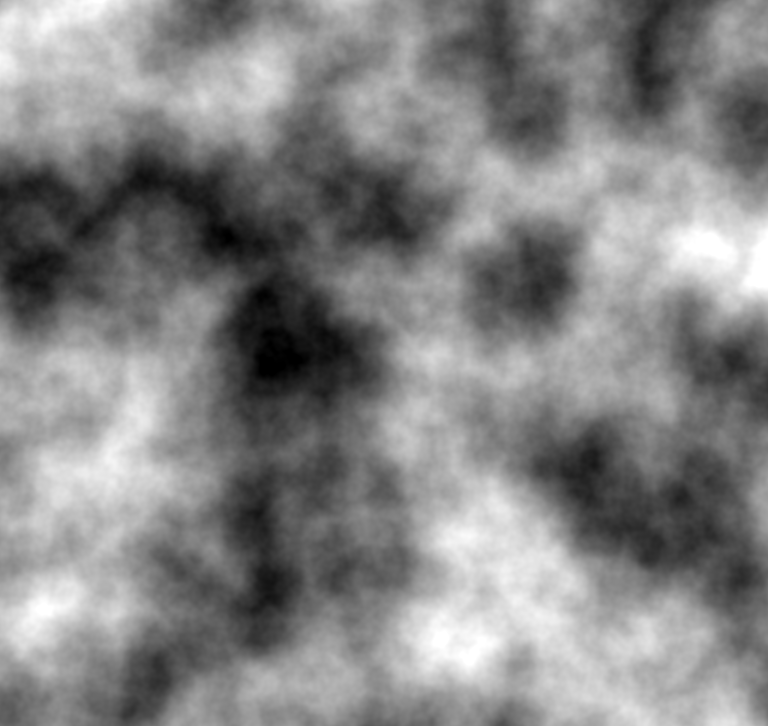
Write a WebGL 1 fragment shader that draws this texture.

```glsl
precision highp float;
// Soft monochrome clouds: fractal gradient noise in shades of grey.

#define CELLS 4.0        // coarsest noise cells across the canvas width
#define OCTAVES 6        // layers of detail
#define LACUNARITY 2.0   // frequency step between layers
#define GAIN 0.5         // amplitude step between layers
#define CONTRAST 0.84    // spread of the greys
#define MID_GREY 0.505   // average brightness
#define SEED vec2(17.0, 43.0)

uniform vec2 u_resolution;

const float TAU = 6.2831853;

// Random value in 0..1 for a lattice point
float hash(vec2 p) {
    vec3 q = fract(p.xyx * vec3(0.1031, 0.1030, 0.0973));
    q += dot(q, q.yzx + 33.33);
    return fract((q.x + q.y) * q.z);
}

// Unit gradient of a lattice point, projected on the offset from it
float cornerSlope(vec2 cell, vec2 offset) {
    float angle = TAU * hash(cell);
    return dot(vec2(cos(angle), sin(angle)), offset);
}

// Gradient noise centred on zero
float gradientNoise(vec2 p) {
    vec2 cell = floor(p);
    vec2 f = p - cell;
    vec2 fade = f * f * f * (f * (f * 6.0 - 15.0) + 10.0);
    vec2 e = vec2(1.0, 0.0);
    float bottom = mix(cornerSlope(cell, f),
                       cornerSlope(cell + e.xy, f - e.xy), fade.x);
    float top = mix(cornerSlope(cell + e.yx, f - e.yx),
                    cornerSlope(cell + e.xx, f - e.xx), fade.x);
    return mix(bottom, top, fade.y);
}

// Sum of octaves, each shifted so that the lattices do not line up
float cloudNoise(vec2 p) {
    float sum = 0.0;
    float amplitude = 1.0;
    for (int i = 0; i < OCTAVES; i++) {
        sum += amplitude * gradientNoise(p);
        p = p * LACUNARITY + vec2(19.37, 7.71);
        amplitude *= GAIN;
    }
    return sum;
}

void main() {
    vec2 uv = gl_FragCoord.xy / u_resolution.x;
    float grey = MID_GREY + CONTRAST * cloudNoise(uv * CELLS + SEED);
    gl_FragColor = vec4(vec3(clamp(grey, 0.0, 1.0)), 1.0);
}
```
